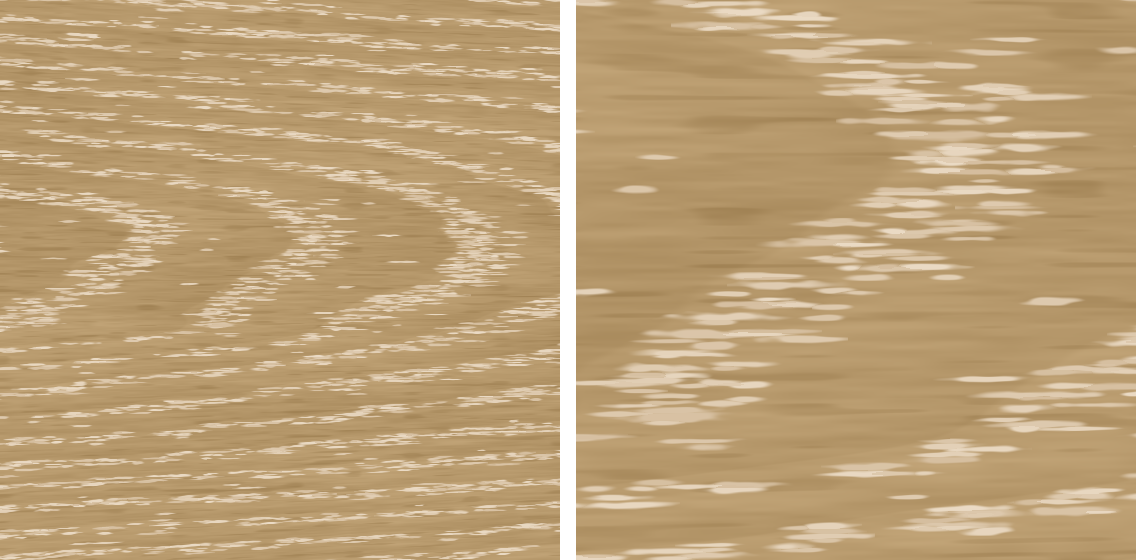
Left, the full canvas; right, a detail of the centre.
This texture is drawn by a WebGL 1 fragment shader. Its source:

```glsl
precision highp float;
// Limed oak board: cathedral grain whose growth rings are filled with pale pore dashes.

uniform vec2 u_resolution;

// Growth rings
const float HEART_Y = 0.55;        // height of the cathedral axis
const float CUT_DEPTH = 0.164;     // distance of the cut from the pith at the left edge
const float CUT_SLOPE = 0.12;      // how fast the cut leaves the pith
const float RING_WIDTH = 0.0365;
const float RING_OFFSET = 0.2;
const float WARP = 0.016;
const float FINE_WARP = 0.006;
const float FIBRE_FAN = 0.1;       // fibres lean towards the axis

// Pore dashes
const int LAYERS = 6;
const vec2 DASH_CELL = vec2(0.08, 0.0085);
const float PORE_DENSITY = 0.72;

// Colours
const vec3 DARK_WOOD = vec3(0.62, 0.50, 0.32);
const vec3 LIGHT_WOOD = vec3(0.765, 0.65, 0.475);
const vec3 DULL_LIME = vec3(0.84, 0.75, 0.63);
const vec3 BRIGHT_LIME = vec3(0.93, 0.87, 0.79);

float hash(vec2 p) {
  return fract(sin(dot(p, vec2(127.1, 311.7))) * 43758.5453);
}

float noise(vec2 p) {
  vec2 i = floor(p);
  vec2 f = fract(p);
  f = f * f * (3.0 - 2.0 * f);
  float low = mix(hash(i), hash(i + vec2(1.0, 0.0)), f.x);
  float high = mix(hash(i + vec2(0.0, 1.0)), hash(i + vec2(1.0, 1.0)), f.x);
  return mix(low, high, f.y);
}

// Ring number at a point; p.y is measured from the cathedral axis
float ringAt(vec2 p) {
  float depth = CUT_DEPTH + CUT_SLOPE * p.x;
  float radius = length(vec2(p.y, depth));
  // a second, smaller tip below the main one
  float side = (p.y + 0.145) / 0.038;
  radius -= 0.018 * exp(-side * side) * (1.0 - smoothstep(0.35, 0.85, p.x));
  radius += WARP * (noise(p * vec2(2.6, 10.0) + 7.3) - 0.5);
  radius += FINE_WARP * (noise(p * vec2(8.0, 34.0) + 21.7) - 0.5);
  return radius / RING_WIDTH - RING_OFFSET;
}

// Chance of a pore: sharp at the start of a ring, fading outwards
float poreChance(vec2 p) {
  float ring = ringAt(p);
  float phase = fract(ring);
  float band = smoothstep(0.0, 0.06, phase) * (1.0 - smoothstep(0.2, 0.46, phase));
  float patches = noise(vec2(p.x * 6.0, ring * 1.7 + 3.0));
  return band * PORE_DENSITY * mix(0.55, 1.25, patches);
}

// Lime in the pores: x is coverage, y is brightness
vec2 poreDashes(vec2 fibre) {
  vec2 lime = vec2(0.0);
  float rough = noise(fibre * vec2(95.0, 380.0)) - 0.5;
  for (int i = 0; i < LAYERS; i++) {
    float layer = float(i);
    vec2 cell = DASH_CELL * (0.8 + 0.08 * layer);
    vec2 g = fibre / cell + vec2(layer * 3.7, layer * 0.37 + 90.0);
    float shift = hash(vec2(floor(g.y), layer + 5.0));
    g.x += shift;
    vec2 id = floor(g);
    vec2 seed = id + layer * 17.0;
    vec2 halfSize = mix(vec2(0.13, 0.19), vec2(0.38, 0.32),
                        vec2(hash(seed + 1.3), hash(seed + 2.7)));
    vec2 centre = mix(halfSize, 1.0 - halfSize,
                      vec2(hash(seed + 4.1), hash(seed + 5.9)));
    // the whole dash takes its chance from its centre
    vec2 spot = (id + centre - vec2(layer * 3.7 + shift, layer * 0.37 + 90.0)) * cell;
    spot.y /= 1.0 + FIBRE_FAN * spot.x;
    float present = step(hash(seed + 8.3), poreChance(spot));
    float dist = length((fract(g) - centre) / halfSize) + 0.7 * rough;
    float cover = present * (1.0 - smoothstep(0.5, 1.25, dist));
    if (cover > lime.x) lime = vec2(cover, hash(seed + 9.7));
  }
  return lime;
}

// Wood between the pores: late wood shade, broad clouds and fine fibres
vec3 woodColour(vec2 p, vec2 fibre) {
  float phase = fract(ringAt(p));
  float late = smoothstep(0.4, 0.95, phase) * (1.0 - smoothstep(0.96, 1.0, phase));
  float tone = 0.71 - 0.16 * late;
  tone += 0.24 * (noise(fibre * vec2(3.0, 13.0) + 4.0) - 0.5);
  tone += 0.26 * (noise(fibre * vec2(11.0, 170.0) + 31.0) - 0.5);
  tone += 0.22 * (noise(fibre * vec2(34.0, 390.0) + 57.0) - 0.5);
  float fleck = smoothstep(0.68, 0.92, noise(fibre * vec2(19.0, 230.0) + 83.0));
  tone -= 0.3 * fleck;
  return mix(DARK_WOOD, LIGHT_WOOD, tone);
}

void main() {
  vec2 p = gl_FragCoord.xy / u_resolution;
  p.y -= HEART_Y;
  vec2 fibre = vec2(p.x, p.y * (1.0 + FIBRE_FAN * p.x));
  vec2 lime = poreDashes(fibre);
  vec3 limeColour = mix(DULL_LIME, BRIGHT_LIME, lime.y);
  vec3 colour = mix(woodColour(p, fibre), limeColour, lime.x * 0.95);
  gl_FragColor = vec4(colour, 1.0);
}
```
